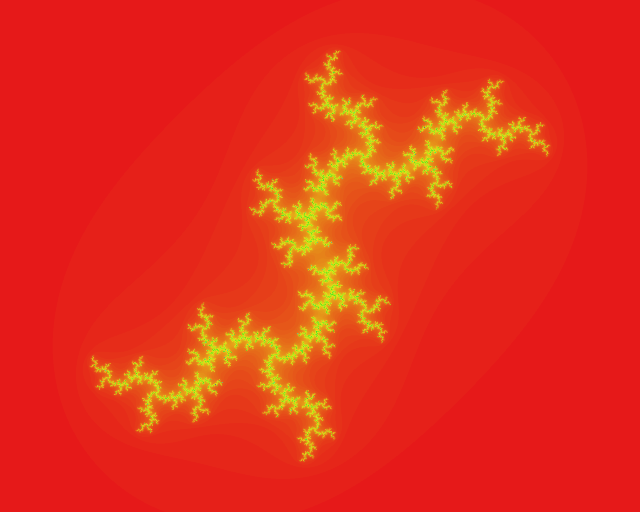
This background is drawn by a Shadertoy shader. Its source:

```glsl
// A branching Julia set in gold and green, glowing over red escape bands.

const vec2  JULIA_C        = vec2(0.0, -0.8); // constant added at each step
const float VIEW_HEIGHT    = 2.8;             // canvas height on the complex plane
const float ESCAPE_RADIUS  = 2.0;
const int   MAX_STEPS      = 200;
const float SATURATION     = 0.8;
const float LIGHTNESS      = 0.5;
const float CENTRE_WEIGHT  = 0.5;             // share of the middle sample
const float SAMPLE_OFFSET  = 0.33;            // spread of the outer samples

vec2 complexSquare(vec2 z) {
    return vec2(z.x * z.x - z.y * z.y, 2.0 * z.x * z.y);
}

vec3 hslToRgb(float hue, float saturation, float lightness) {
    vec3 ramp = clamp(abs(mod(hue * 6.0 + vec3(0.0, 4.0, 2.0), 6.0) - 3.0) - 1.0, 0.0, 1.0);
    float chroma = saturation * (1.0 - abs(2.0 * lightness - 1.0));
    return lightness + chroma * (ramp - 0.5);
}

// Number of steps taken before the orbit leaves the escape circle
int escapeSteps(vec2 z) {
    for (int i = 0; i < MAX_STEPS; i++) {
        z = complexSquare(z) + JULIA_C;
        if (dot(z, z) > ESCAPE_RADIUS * ESCAPE_RADIUS) return i;
    }
    return MAX_STEPS;
}

vec3 juliaColor(vec2 canvasPoint) {
    vec2 z = (canvasPoint - 0.5 * iResolution.xy) / iResolution.y * VIEW_HEIGHT;
    float hue = float(escapeSteps(z)) / float(MAX_STEPS);
    return hslToRgb(hue, SATURATION, LIGHTNESS);
}

void mainImage(out vec4 fragColor, in vec2 fragCoord) {
    // Middle sample plus four diagonal ones, to soften the edges
    vec3 color = CENTRE_WEIGHT * juliaColor(fragCoord);
    for (int i = 0; i < 4; i++) {
        vec2 corner = vec2(i % 2, i / 2) * 2.0 - 1.0;
        color += 0.25 * (1.0 - CENTRE_WEIGHT) * juliaColor(fragCoord + SAMPLE_OFFSET * corner);
    }
    fragColor = vec4(color, 1.0);
}
```
